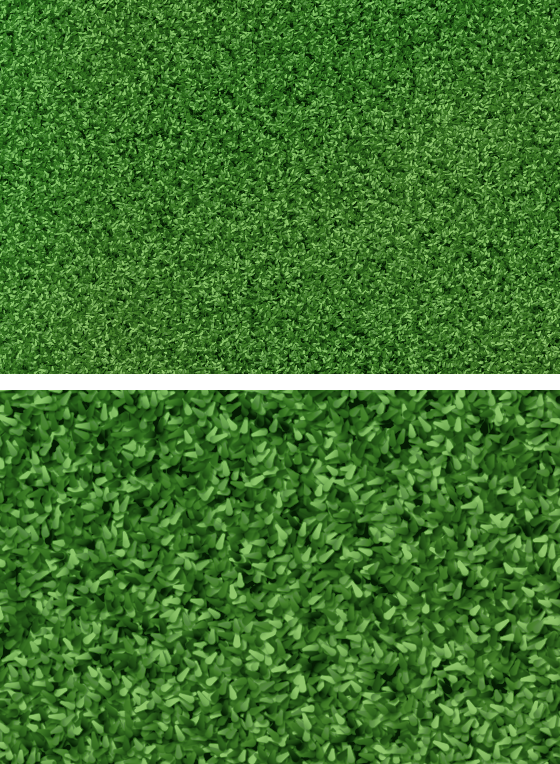
Top: the whole. Bottom: its middle third, enlarged.
Reproduce this texture procedurally as a WebGL 2 fragment shader.

```glsl
#version 300 es
precision highp float;
// Short dense turf seen from above: layers of tiny tapered blades scattered on
// a jittered grid, each casting a small shadow on those beneath. Cellular noise
// gathers them into tufts and layered sines tint the lawn.
uniform vec2 u_resolution;
out vec4 fragColor;

vec3 hash3(vec2 p) {
  vec3 q = fract(vec3(p.xyx) * vec3(0.1031, 0.1030, 0.0973));
  q += dot(q, q.yxz + 33.33);
  return fract((q.xxy + q.yzz) * q.zyx);
}

// Cellular noise: distance to the nearest scattered point
float cellular(vec2 p) {
  vec2 cell = floor(p);
  float nearest = 2.0;
  for (int y = -1; y <= 1; y++)
    for (int x = -1; x <= 1; x++) {
      vec2 id = cell + vec2(x, y);
      nearest = min(nearest, length(id + hash3(id + 211.0).xy - p));
    }
  return nearest;
}

// Tapered capsule along x, narrow at its tip
float bladeDistance(vec2 q, float halfLength) {
  float along = clamp(q.x, -halfLength, halfLength);
  return length(q - vec2(along, 0.0)) - 0.24 + 0.09 * along / halfLength;
}

// Tone of the blades, from 0 in the gaps to about 1 on lit tips
float turf(vec2 p, float soft) {
  float tone = 0.03;
  for (int layer = 0; layer < 4; layer++) {
    vec2 g = p + float(layer) * vec2(37.37, 71.61);
    vec2 cell = floor(g);
    for (int y = -1; y <= 1; y++)
      for (int x = -1; x <= 1; x++) {
        vec2 id = cell + vec2(x, y);
        vec3 place = hash3(id);
        vec3 look = hash3(id + 517.0);
        float angle = 2.0 + (place.z - 0.5) * 3.4;
        vec2 dir = vec2(cos(angle), sin(angle));
        mat2 turn = mat2(dir.x, -dir.y, dir.y, dir.x);
        vec2 offset = g - id - mix(vec2(0.1), vec2(0.9), place.xy);
        float halfLength = mix(0.3, 0.55, look.x);

        // Shadow falls to the lower right
        float shade = bladeDistance(turn * (offset - vec2(0.18, -0.2)), halfLength);
        tone *= 1.0 - 0.5 * (1.0 - smoothstep(-0.15, 0.2, shade));

        vec2 q = turn * offset;
        float cover = 1.0 - smoothstep(-soft, soft, bladeDistance(q, halfLength));
        float bladeTone = 0.14 + 1.06 * look.y + 0.22 * q.x - 0.3 * q.y;
        tone = mix(tone, bladeTone, cover);
      }
  }
  return tone;
}

// Greens from deep shadow to sunlit tip
vec3 grassColor(float t) {
  vec3 c = mix(vec3(0.02, 0.11, 0.01), vec3(0.03, 0.15, 0.02), clamp(t / 0.04, 0.0, 1.0));
  c = mix(c, vec3(0.11, 0.28, 0.07), clamp((t - 0.04) / 0.13, 0.0, 1.0));
  c = mix(c, vec3(0.18, 0.40, 0.11), clamp((t - 0.17) / 0.22, 0.0, 1.0));
  c = mix(c, vec3(0.27, 0.51, 0.16), clamp((t - 0.39) / 0.23, 0.0, 1.0));
  c = mix(c, vec3(0.33, 0.53, 0.26), clamp((t - 0.62) / 0.15, 0.0, 1.0));
  c = mix(c, vec3(0.44, 0.67, 0.32), clamp((t - 0.77) / 0.16, 0.0, 1.0));
  return mix(c, vec3(0.56, 0.78, 0.42), clamp((t - 0.93) / 0.25, 0.0, 1.0));
}

void main() {
  vec2 p = gl_FragCoord.xy / u_resolution.y;
  float density = 95.0;
  float soft = 0.06 + 0.4 * density / u_resolution.y;
  float tone = turf(p * density, soft);

  // Tufts, drawn out slightly along a falling diagonal
  vec2 tuft = vec2(p.x + p.y, 0.75 * (p.x - p.y)) * 0.75;
  tone += 0.2 - 0.42 * cellular(tuft * 46.0);

  // Broad uneven light and tint
  float drift = sin(p.x * 5.1 + 2.0 * sin(p.y * 3.7)) + sin(p.y * 7.3 - p.x * 3.1 + 1.0);
  tone += 0.015 * drift;
  float edge = 1.0 - smoothstep(0.0, 0.35, p.x);
  tone += 0.05 * edge;

  vec3 color = grassColor(tone);
  float warmth = 0.025 * (0.5 - p.y) - 0.025 * edge + 0.006 * drift;
  color += vec3(1.0, 0.0, 0.4) * warmth * smoothstep(0.0, 0.5, tone);
  fragColor = vec4(clamp(color, 0.0, 1.0), 1.0);
}
```
